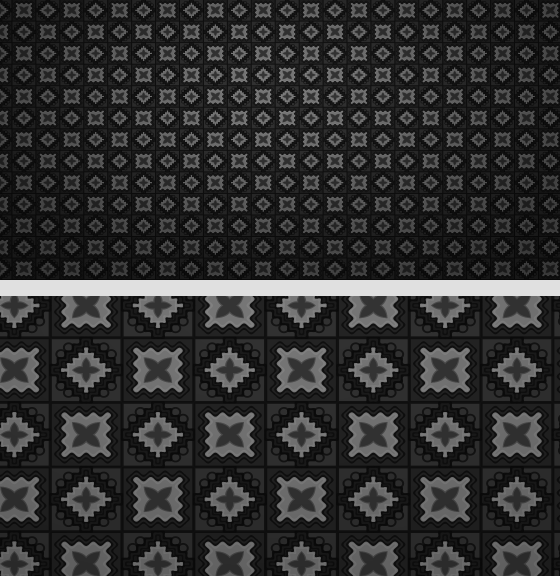
Top: the whole. Bottom: its middle third, enlarged.
Write a Shadertoy shader that draws this pattern.

```glsl
// Dark damask checkerboard: leafy squares holding a diagonal flower alternate
// with lobed diamonds holding an upright flower. Folded distance functions draw
// the motifs and the black vines; a soft light from above shades the sheet.

const vec2 CELLS = vec2(23.4, 13.0);    // repeats across and down
const float ROW_SHIFT = 0.48;           // first row centre below the top edge
const float TAU = 6.2831853;
const int SAMPLES = 3;                  // supersampling per axis

const vec3 VINE = vec3(0.035);
const vec3 RING = vec3(0.095);
const vec3 FIELD = vec3(0.125);
const vec3 CORNER = vec3(0.175);
const vec3 PETAL = vec3(0.185);
const vec3 LEAF = vec3(0.42);
const vec3 RIM = vec3(0.49);

// Mirror into one eighth of the cell, with x the longer axis
vec2 foldEight(vec2 p) {
    p = abs(p);
    return p.x > p.y ? p : p.yx;
}

vec2 turnDiagonal(vec2 p) {
    return vec2(p.x + p.y, p.y - p.x) * 0.70711;
}

float fill(float d, float blur) {
    return 1.0 - smoothstep(-blur, blur, d);
}

float stroke(float d, float halfWidth, float blur) {
    return fill(abs(d) - halfWidth, blur);
}

// Diamond whose sides swell into evenly spaced lobes
float lobedDiamond(vec2 p, float radius, float lobe, float spacing) {
    vec2 a = foldEight(p);
    float wave = cos((a.x - a.y) * TAU / spacing);
    return (a.x + a.y - radius) * 0.70711 - lobe * wave;
}

// Square with notched sides and leaf tips at the corners
float leafySquare(vec2 p, float radius, float lobe, float spacing) {
    vec2 a = foldEight(p);
    return a.x - radius + lobe * cos(a.y * TAU / spacing);
}

// Four pointed petals along the axes
float flower(vec2 p, float len, float width) {
    vec2 a = foldEight(p);
    float t = a.x / len;
    float profile = width * (1.0 - t) * (0.5 + 2.0 * t);
    return max(a.y - profile, a.x - len);
}

// Light leaf plate with a shadow, a bright rim and a dark flower
vec3 drawPlate(vec3 color, float plate, float petals, float blur) {
    color = mix(color, VINE, 0.75 * fill(plate - 0.035, blur));
    color = mix(color, LEAF, fill(plate, blur));
    color = mix(color, RIM, 0.6 * stroke(plate + 0.03, 0.014, blur));
    color = mix(color, LEAF * 0.65, fill(petals - 0.018, blur));
    return mix(color, PETAL, fill(petals, blur));
}

// Scalloped double vine around a diamond, with a curl at each shoulder
vec3 drawVines(vec3 color, vec2 p, float blur) {
    float ring = lobedDiamond(p, 0.53, 0.028, 0.21);
    float curl = length(foldEight(p) - vec2(0.35, 0.245)) - 0.065;
    color = mix(color, RING, fill(ring, blur));
    color = mix(color, VINE, 0.9 * stroke(ring, 0.022, blur));
    color = mix(color, VINE, 0.7 * stroke(ring + 0.075, 0.014, blur));
    return mix(color, VINE, 0.75 * stroke(curl, 0.014, blur));
}

vec3 pattern(vec2 uv, float blur) {
    vec2 grid = vec2(uv.x, 1.0 - uv.y) * CELLS - vec2(0.0, ROW_SHIFT);
    vec2 id = floor(grid + 0.5);
    vec2 p = grid - id;
    bool isSquare = mod(id.x + id.y, 2.0) > 0.5;

    // Plain cell with a seam
    vec2 a = foldEight(p);
    vec3 color = isSquare ? FIELD : CORNER;
    color = mix(color, VINE, 0.8 * fill(0.478 - a.x, blur));

    // Vines belong to the nearest diamond and spill into the square cells
    vec2 towardSide = abs(p.x) > abs(p.y) ? vec2(sign(p.x), 0.0) : vec2(0.0, sign(p.y));
    color = drawVines(color, isSquare ? p - towardSide : p, blur);

    if (isSquare) {
        float plate = leafySquare(p, 0.312, 0.034, 0.2);
        color = mix(color, VINE, 0.8 * stroke(plate - 0.085, 0.016, blur));
        return drawPlate(color, plate, flower(turnDiagonal(p), 0.26, 0.085), blur);
    }
    float plate = lobedDiamond(p, 0.335, 0.026, 0.16);
    return drawPlate(color, plate, flower(p, 0.18, 0.06), blur);
}

// Soft pool of light, brightest above the middle
float lighting(vec2 uv) {
    float away = length((uv - vec2(0.5, 0.67)) * vec2(1.0, 0.85));
    return mix(1.1, 0.52, smoothstep(0.0, 0.75, away));
}

void mainImage(out vec4 fragColor, in vec2 fragCoord) {
    float count = float(SAMPLES);
    float blur = 0.5 * CELLS.y / (iResolution.y * count);
    vec3 color = vec3(0.0);
    for (int j = 0; j < SAMPLES; j++) {
        for (int i = 0; i < SAMPLES; i++) {
            vec2 offset = (vec2(i, j) + 0.5) / count - 0.5;
            color += pattern((fragCoord + offset) / iResolution.xy, blur);
        }
    }
    color *= lighting(fragCoord / iResolution.xy) / (count * count);
    fragColor = vec4(color, 1.0);
}
```
